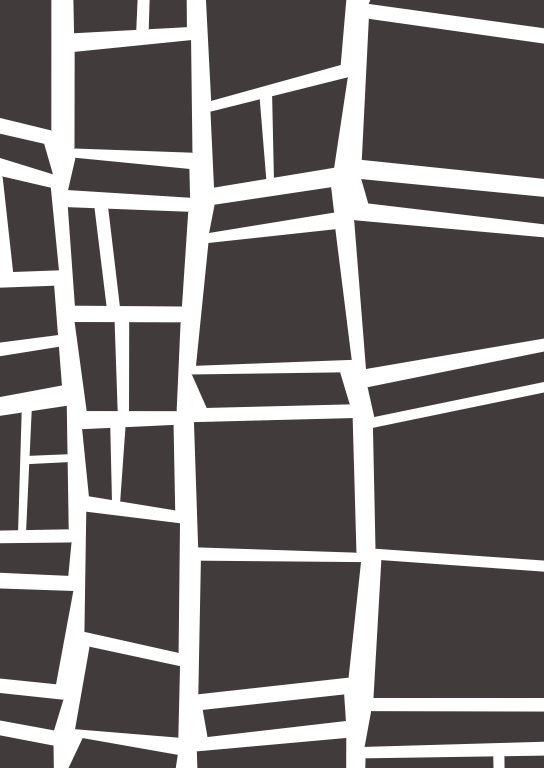
Reproduce this pattern procedurally as a Shadertoy shader.

```glsl
// Crazy paving: dark, irregular four-sided slabs with white joints.
// Swaying columns are stacked with tilted rows; some blocks are cut again,
// upright and then across. Every slab is the distance to a convex quad.

const vec3 STONE = vec3(0.26, 0.23, 0.23);
const vec3 JOINT = vec3(1.0);
const int COLUMNS = 4;
const int MAX_ROWS = 16;
const float EDGES[5] = float[5](-0.08, 0.095, 0.255, 0.468, 0.76);
const float SWAY = 0.036;                      // sideways drift of column edges
const float SWAY_RATE = 4.0;                   // bends per canvas height
const vec2 GUTTER = vec2(0.007, 0.019);        // inset range beside columns
const vec2 ROW_GAP = vec2(0.005, 0.014);       // inset range between rows
const vec2 CUT_GAP = vec2(0.005, 0.010);       // half gap range of inner cuts
const vec2 BLOCK_HEIGHT = vec2(0.105, 0.215);
const float STRIP_HEIGHT = 0.057;
const float STRIP_CHANCE = 0.36;
const float STRIP_SKEW = 0.036;
const float CUT_CHANCE = 0.45;
const float CROSS_CHANCE = 0.28;
const float CROSS_MIN_HEIGHT = 0.14;
const float TILT = 0.46;                       // full range of row slopes
const float SEED = 7.0;

// Corners run counter-clockwise from the lower left.
struct Quad { vec2 a, b, c, d; };

float hash(vec2 p) {
    return fract(sin(dot(p + SEED, vec2(127.1, 311.7))) * 43758.5453);
}

float randomIn(vec2 range, vec2 key) {
    return mix(range.x, range.y, hash(key));
}

// Column edge, drifting along the height.
float columnEdge(int k, float y) {
    float t = y * SWAY_RATE;
    float i = floor(t);
    float row = float(k) + 50.0;
    float drift = mix(hash(vec2(i, row)), hash(vec2(i + 1.0, row)), t - i);
    return EDGES[k] + SWAY * (drift - 0.5);
}

float sideDistance(vec2 p, vec2 from, vec2 to) {
    vec2 e = to - from;
    return dot(p - from, normalize(vec2(e.y, -e.x)));
}

float quadDistance(vec2 p, Quad q) {
    return max(max(sideDistance(p, q.a, q.b), sideDistance(p, q.b, q.c)),
               max(sideDistance(p, q.c, q.d), sideDistance(p, q.d, q.a)));
}

Quad quarterTurn(Quad q) { return Quad(q.b, q.c, q.d, q.a); }

// One half of a quad, left with a slightly tapering gap.
Quad cutHalf(Quad q, int side, vec2 key) {
    float width = length(q.b - q.a);
    float low = mix(0.3, 0.66, hash(key + 0.1));
    float high = low + 0.16 * (hash(key + 0.2) - 0.5);
    float gapLow = randomIn(CUT_GAP, key + 0.3) / width;
    float gapHigh = randomIn(CUT_GAP, key + 0.4) / width;
    if (side == 0)
        return Quad(q.a, mix(q.a, q.b, low - gapLow), mix(q.d, q.c, high - gapHigh), q.d);
    return Quad(mix(q.a, q.b, low + gapLow), q.b, q.c, mix(q.d, q.c, high + gapHigh));
}

// Corner moved inward by random amounts.
vec2 insetCorner(int edge, float y, vec2 inward, vec2 key) {
    vec2 inset = vec2(randomIn(GUTTER, key), randomIn(ROW_GAP, key + 0.5));
    return vec2(columnEdge(edge, y), y) + inward * inset;
}

// Distance to the pieces of one block.
float blockDistance(vec2 p, Quad q, bool isCut, bool mayCross, vec2 key) {
    if (!isCut) return quadDistance(p, q);
    float d = 1e3;
    for (int side = 0; side < 2; side++) {
        Quad part = cutHalf(q, side, key);
        vec2 partKey = key + vec2(20.0, 30.0 * float(side + 1));
        if (mayCross && hash(partKey) < CROSS_CHANCE) {
            Quad turned = quarterTurn(part);
            d = min(d, quadDistance(p, cutHalf(turned, 0, partKey)));
            d = min(d, quadDistance(p, cutHalf(turned, 1, partKey)));
        } else d = min(d, quadDistance(p, part));
    }
    return d;
}

float columnDistance(vec2 p, int k) {
    float d = 1e3, width = EDGES[k + 1] - EDGES[k];
    float y = -0.08 - 0.12 * hash(vec2(float(k), 90.0)), slope = 0.0;
    bool wasStrip = true;
    for (int r = 0; r < MAX_ROWS; r++) {
        if (y > 1.1) break;
        vec2 key = vec2(float(k) * 13.0, float(r) * 3.0);
        bool strip = !wasStrip && hash(key + 1.1) < STRIP_CHANCE;
        float height = strip ? STRIP_HEIGHT : randomIn(BLOCK_HEIGHT, key + 1.2);
        float nextSlope = TILT * (hash(key + 1.3) - 0.5);
        if (strip) nextSlope = mix(slope, nextSlope, 0.15);
        vec2 rise = 0.5 * width * vec2(slope, nextSlope);
        float top = y + height;
        Quad q = Quad(insetCorner(k, y - rise.x, vec2(1, 1), key + 2.1),
                      insetCorner(k + 1, y + rise.x, vec2(-1, 1), key + 2.2),
                      insetCorner(k + 1, top + rise.y, vec2(-1, -1), key + 2.3),
                      insetCorner(k, top - rise.y, vec2(1, -1), key + 2.4));
        // Strips get slanted ends.
        float skew = strip ? STRIP_SKEW * (hash(key + 1.4) - 0.5) : 0.0;
        q.a.x += max(skew, 0.0); q.c.x -= max(skew, 0.0);
        q.b.x += min(skew, 0.0); q.d.x -= min(skew, 0.0);
        bool isCut = !strip && hash(key + 1.5) < CUT_CHANCE;
        d = min(d, blockDistance(p, q, isCut, height > CROSS_MIN_HEIGHT, key));
        y = top; slope = nextSlope; wasStrip = strip;
    }
    return d;
}

void mainImage(out vec4 fragColor, in vec2 fragCoord) {
    vec2 p = fragCoord / iResolution.y;
    float d = 1e3;
    for (int k = 0; k < COLUMNS; k++) d = min(d, columnDistance(p, k));
    float cover = clamp(0.5 - d * iResolution.y, 0.0, 1.0);
    fragColor = vec4(mix(JOINT, STONE, cover), 1.0);
}
```
